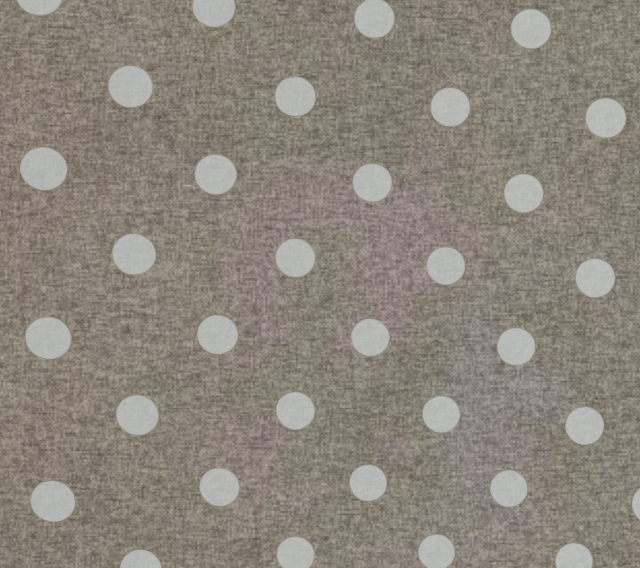
This pattern is drawn by a WebGL 2 fragment shader. Its source:

```glsl
#version 300 es
precision highp float;
// Pale polka dots in a staggered grid on slightly stretched, mottled linen cloth.

uniform vec2 u_resolution;
out vec4 fragColor;

const vec3 LINEN = vec3(0.525, 0.502, 0.448);
const vec3 ROSE  = vec3(0.562, 0.508, 0.500);
const vec3 ASH   = vec3(0.545, 0.525, 0.500);
const vec3 UMBER = vec3(0.535, 0.490, 0.445);
const vec3 CHALK = vec3(0.715, 0.722, 0.710);

const int ROWS = 8;
const int DOTS_PER_ROW = 5;

// Integer hash of a grid cell, 0 to 1
float hash(vec2 cell) {
    uvec2 q = uvec2(ivec2(cell)) * uvec2(1597334673u, 3812015801u);
    uint n = (q.x ^ q.y) * 1597334673u;
    n = (n ^ (n >> 15)) * 2246822519u;
    n ^= n >> 13;
    return float(n >> 8) / 16777216.0;
}

float valueNoise(vec2 p) {
    vec2 cell = floor(p);
    vec2 f = fract(p);
    f = f * f * (3.0 - 2.0 * f);
    float low = mix(hash(cell), hash(cell + vec2(1, 0)), f.x);
    float high = mix(hash(cell + vec2(0, 1)), hash(cell + vec2(1, 1)), f.x);
    return mix(low, high, f.y);
}

float fbm(vec2 p) {
    float sum = 0.0;
    float gain = 0.5;
    for (int i = 0; i < 4; i++) {
        sum += gain * valueNoise(p);
        p = p * 2.03 + 17.0;
        gain *= 0.5;
    }
    return sum / 0.9375;
}

// Soft round area of influence
float glow(vec2 p, vec2 center, vec2 size) {
    vec2 d = (p - center) / size;
    return exp(-dot(d, d));
}

// Dot center on the stretched cloth: u counts half columns, v counts rows
vec2 dotCenter(float u, float v) {
    float x = 0.0612 + 0.00358 * v
            + u * (0.1445 - 0.00078 * v - u * (0.00469 + 0.00013 * v) + u * u * 0.000326);
    float y = -0.0104 + v * (0.1393 - 0.00117 * v)
            + u * (0.0108 - v * (0.00326 + 0.00017 * v)) + u * u * (0.000365 * v - 0.00026);
    return vec2(x, y);
}

float dotRadius(float u, float v) {
    return 0.0355 - u * (0.00195 - 0.000195 * u) - 0.00039 * v;
}

// Distance to the nearest dot edge, negative inside
float dotField(vec2 p) {
    float nearest = 1.0;
    for (int row = 0; row < ROWS; row++) {
        for (int i = 0; i < DOTS_PER_ROW; i++) {
            float u = float(2 * i + row % 2);
            float v = float(row);
            vec2 d = p - dotCenter(u, v);
            float stretch = 0.04 * exp(-0.4 * u) + 0.004;
            d *= vec2(1.0 - stretch, 1.0 + stretch);
            d.y -= stretch * d.x;
            nearest = min(nearest, length(d) - dotRadius(u, v));
        }
    }
    return nearest;
}

// Brightness of the threads around zero
float weave(vec2 p) {
    float weft = valueNoise(p * vec2(75, 300)) - 0.5;
    float warp = valueNoise(p * vec2(300, 75) + 91.0) - 0.5;
    float grain = valueNoise(p * 310.0 + 37.0) - 0.5;
    float slub = smoothstep(0.72, 1.0, valueNoise(p * vec2(45, 260) + 53.0));
    float crossing = sin(p.x * 1070.0) * sin(p.y * 1070.0);
    return 0.10 * weft + 0.08 * warp + 0.13 * grain - 0.06 * slub + 0.014 * crossing;
}

// Broad stains that tint the linen
vec3 mottledLinen(vec2 p) {
    float rose = glow(p, vec2(0.57, 0.54), vec2(0.30, 0.36));
    float ash = glow(p, vec2(0.76, 0.62), vec2(0.28, 0.34));
    float umber = glow(p, vec2(0.04, 0.42), vec2(0.20, 0.50));
    vec3 color = mix(LINEN, UMBER, umber * smoothstep(0.30, 0.60, fbm(p * 7.0 + 5.0)));
    color = mix(color, ASH, ash * smoothstep(0.30, 0.60, fbm(p * 8.0 + 29.0)));
    color = mix(color, ROSE, rose * smoothstep(0.47, 0.60, fbm(p * 10.0 + 11.0)));
    return color + 0.05 * (fbm(p * 5.0 + 71.0) - 0.5);
}

void main() {
    // One unit is the canvas width; y runs down from the top edge
    vec2 p = vec2(gl_FragCoord.x, u_resolution.y - gl_FragCoord.y) / u_resolution.x;
    float pixel = 1.0 / u_resolution.x;
    float threads = weave(p);

    // Printed dots with slightly frayed edges
    float edge = dotField(p) + 0.012 * threads;
    float ink = 1.0 - smoothstep(-pixel, pixel, edge);

    vec3 cloth = mottledLinen(p) + threads * vec3(1.0, 1.0, 0.96);
    vec3 paint = CHALK + 0.22 * threads + 0.02 * (p.x - 0.5);
    fragColor = vec4(mix(cloth, paint, ink), 1.0);
}
```
